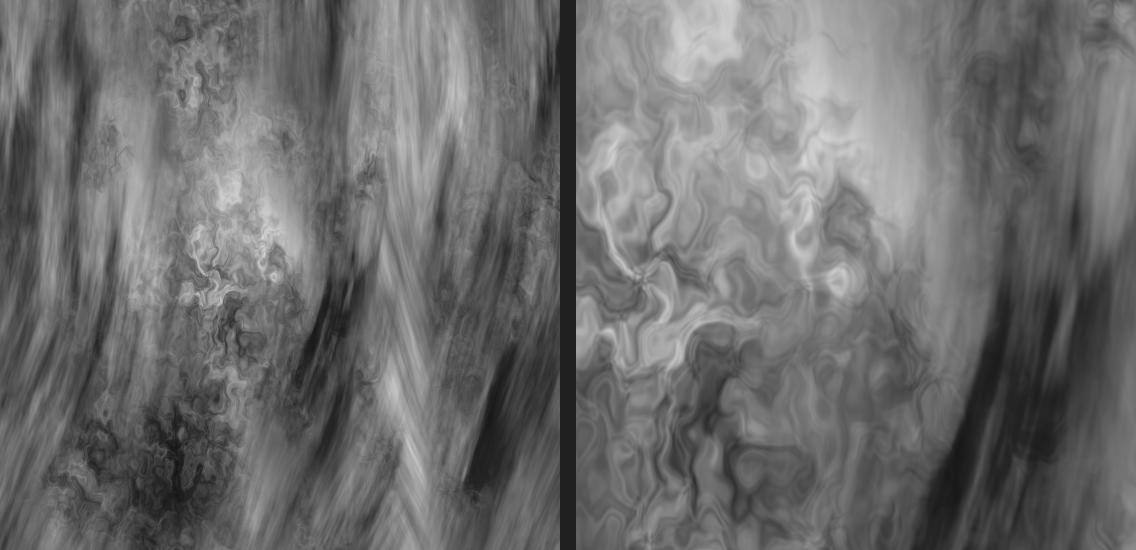
Left: the whole. Right: its middle third, enlarged.
This texture is drawn by a Shadertoy shader. Its source:

```glsl
// Grey turbulent flow: long leaning streaks, curling eddies and one bright rope-like ridge.

const float TAU = 6.2832;
const float MEAN_GREY = 0.405;
const float CONTRAST = 1.18;

vec2 hashGradient(vec2 cell) {
    float angle = TAU * fract(sin(dot(cell, vec2(127.1, 311.7))) * 43758.5);
    return vec2(cos(angle), sin(angle));
}

float gradientNoise(vec2 p) {
    vec2 cell = floor(p), f = p - cell;
    vec2 u = f * f * f * (f * (f * 6.0 - 15.0) + 10.0);
    vec2 e = vec2(1.0, 0.0);
    float a = dot(hashGradient(cell), f);
    float b = dot(hashGradient(cell + e.xy), f - e.xy);
    float c = dot(hashGradient(cell + e.yx), f - e.yx);
    float d = dot(hashGradient(cell + e.xx), f - e.xx);
    return mix(mix(a, b, u.x), mix(c, d, u.x), u.y);
}

float layeredNoise(vec2 p, int octaves, float gain) {
    float sum = 0.0, amplitude = 1.0;
    for (int i = 0; i < octaves; i++) {
        sum += amplitude * gradientNoise(p);
        p = p * 2.07 + vec2(17.3, 9.1);
        amplitude *= gain;
    }
    return sum;
}

// Slow sideways sway from layered sines
float sway(vec2 p) {
    return 0.007 * sin(p.y * 7.0 + p.x * 14.0)
         + 0.002 * sin(p.y * 17.0 - p.x * 31.0 + 1.7);
}

// Soft ellipse sheared along the flow
float blob(vec2 p, vec2 centre, vec2 radius, float slope) {
    vec2 d = p - centre;
    d.x -= slope * d.y;
    d /= radius;
    return exp(-dot(d, d));
}

// Fibres drawn out along a lean that is steepest at the bottom
float streaks(vec2 p, float lean, vec2 frequency) {
    float drop = 1.0 - p.y;
    vec2 q = vec2(p.x + lean * drop * drop + sway(p), p.y);
    q += vec2(0.003, 0.05) * gradientNoise(p * vec2(17.0, 8.0));
    return layeredNoise(q * frequency, 4, 0.62);
}

// Curls made by folding noise through itself
float eddies(vec2 p, float frequency) {
    vec2 q = p * frequency * vec2(1.0, 0.7);
    vec2 fold = vec2(layeredNoise(q + 3.7, 3, 0.6), layeredNoise(q + 21.4, 3, 0.6));
    return layeredNoise(q + 0.9 * fold, 4, 0.72);
}

// Large light and dark masses
float masses(vec2 p) {
    float light = 0.16 * blob(p, vec2(0.42, 0.66), vec2(0.10, 0.16), 0.1)
                + 0.20 * blob(p, vec2(0.51, 0.56), vec2(0.04, 0.09), -0.3)
                + 0.14 * blob(p, vec2(0.45, 0.18), vec2(0.04, 0.13), -0.1)
                + 0.18 * blob(p, vec2(0.82, 0.90), vec2(0.05, 0.16), -0.2)
                + 0.13 * blob(p, vec2(0.23, 0.70), vec2(0.05, 0.25), 0.0)
                + 0.11 * blob(p, vec2(0.69, 0.85), vec2(0.10, 0.30), 0.0);
    float dark = 0.23 * blob(p, vec2(0.585, 0.38), vec2(0.038, 0.14), 0.5)
               + 0.20 * blob(p, vec2(0.86, 0.17), vec2(0.04, 0.16), 0.2)
               + 0.20 * blob(p, vec2(0.31, 0.10), vec2(0.09, 0.13), 0.2)
               + 0.20 * blob(p, vec2(0.98, 0.83), vec2(0.025, 0.10), 0.2)
               + 0.12 * blob(p, vec2(0.02, 0.72), vec2(0.04, 0.20), 0.2)
               + 0.12 * blob(p, vec2(0.60, 0.93), vec2(0.03, 0.18), 0.0)
               + 0.11 * blob(p, vec2(0.95, 0.38), vec2(0.12, 0.20), 0.4)
               + 0.11 * blob(p, vec2(0.05, 0.20), vec2(0.10, 0.20), 0.3);
    return light - dark;
}

// Share of churned flow: a central band plus scattered pockets
float churn(vec2 p) {
    float axis = 0.36 + 0.07 * sin(p.y * 5.5 - 1.6);
    float offset = (p.x - axis) / 0.14;
    float band = exp(-offset * offset);
    float pockets = 0.6 * smoothstep(0.05, 0.4, layeredNoise(p * vec2(8.0, 4.0) + 5.0, 2, 0.5));
    float column = 0.5 * blob(p, vec2(0.84, 0.55), vec2(0.04, 0.40), 0.1);
    return clamp(band + pockets + column, 0.0, 1.0);
}

void mainImage(out vec4 fragColor, in vec2 fragCoord) {
    vec2 p = fragCoord / iResolution.xy;

    // Streaks smear the outlines of every larger form
    float fibre = streaks(p, 0.20, vec2(22.0, 2.8));
    float wisp = streaks(p + 0.37, 0.20, vec2(34.0, 8.0));
    float eddy = eddies(p, 17.0);
    float churned = churn(p + 0.05 * vec2(0.4, 1.0) * fibre);
    vec2 smeared = p + mix(vec2(0.012, 0.14) * fibre, vec2(0.03) * eddy, churned);

    // Calm and rough stretches alternate
    float rough = 0.65 + 1.1 * smoothstep(-0.3, 0.5, gradientNoise(p * vec2(6.0, 5.0) + 12.0));
    float tone = masses(smeared) + 0.13 * gradientNoise(smeared * vec2(6.0, 2.5) + 31.0);
    tone += mix(0.21 * fibre + 0.07 * wisp * rough, 0.20 * eddy * rough + 0.05 * wisp, churned * 0.9);
    tone = MEAN_GREY + CONTRAST * tone;

    // Bright ridge with fibres twisting the other way
    float axis = 0.715 + 0.018 * p.y * sin(p.y * 9.0) + 0.025 * (1.0 - p.y);
    float across = (p.x - axis + 0.02 * fibre) / mix(0.036, 0.055, p.y);
    float ridge = exp(-across * across * mix(1.0, 1.8, smoothstep(-0.5, 0.5, across)));
    float twist = streaks(p, -0.24, vec2(30.0, 2.8));
    tone = mix(tone, 0.62 + 0.27 * twist, 0.88 * ridge);

    // Gentle floor keeps the deepest shadows open
    tone = max(tone, 0.15 + 0.35 * (tone - 0.15));
    fragColor = vec4(vec3(clamp(tone, 0.07, 0.88)), 1.0);
}
```
